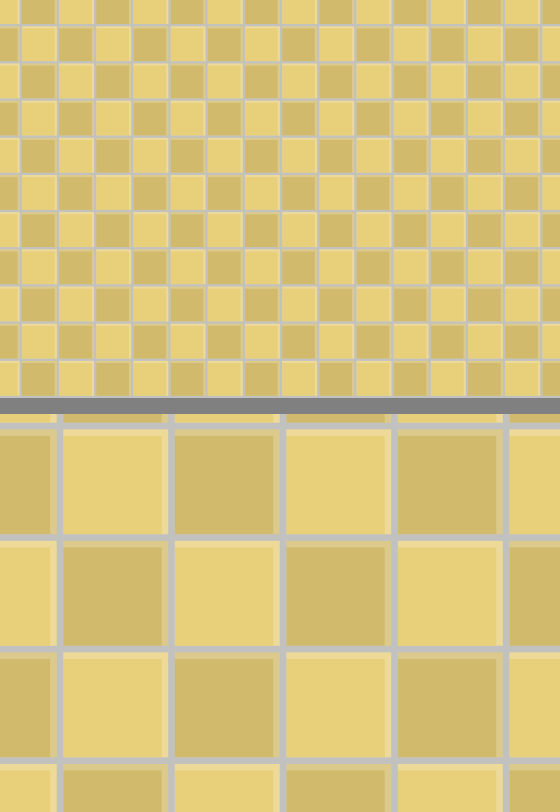
Top, the full canvas; bottom, a detail of the centre.
This pattern is drawn by a WebGL 1 fragment shader. Its source:

```glsl
precision highp float;
// Two-tone checkerboard of square tiles, lit on the top and right edges, set in grey grout.

uniform vec2 u_resolution;

// Lengths in fractions of the canvas height
const float PITCH = 34.0 / 364.0;
const vec2 ORIGIN = vec2(19.0, 1.0) / 364.0;

// Lengths in fractions of one tile pitch
const float GROUT_WIDTH = 2.0 / 34.0;
const float BEVEL_WIDTH = 2.0 / 34.0;

const vec3 GROUT_COLOR = vec3(0.755, 0.755, 0.75);
const vec3 DARK_TILE = vec3(0.82, 0.73, 0.42);
const vec3 LIGHT_TILE = vec3(0.91, 0.81, 0.48);
const float BEVEL_LIGHT = 0.23;

// Smoothed coverage of a square centred on the origin
float squareMask(vec2 p, float halfSize, float pixel) {
  vec2 inside = clamp((halfSize - abs(p)) / pixel + 0.5, 0.0, 1.0);
  return inside.x * inside.y;
}

// 0 or 1, alternating between neighbouring cells
float checker(vec2 cell) {
  return mod(cell.x + cell.y, 2.0);
}

// One tile with its lit bevel, surrounded by half the grout line
vec3 tileColor(vec2 p, vec3 baseColor, float pixel) {
  float tileHalf = 0.5 * (1.0 - GROUT_WIDTH);
  float bodyHalf = tileHalf - 0.5 * BEVEL_WIDTH;
  vec3 bevelColor = mix(baseColor, vec3(1.0), BEVEL_LIGHT);

  float tile = squareMask(p, tileHalf, pixel);
  float body = squareMask(p + 0.5 * BEVEL_WIDTH, bodyHalf, pixel);
  return mix(GROUT_COLOR, mix(bevelColor, baseColor, body), tile);
}

void main() {
  vec2 grid = (gl_FragCoord.xy / u_resolution.y - ORIGIN) / PITCH;
  float pixel = 1.0 / (u_resolution.y * PITCH);
  vec3 baseColor = mix(DARK_TILE, LIGHT_TILE, checker(floor(grid)));
  gl_FragColor = vec4(tileColor(fract(grid) - 0.5, baseColor, pixel), 1.0);
}
```
